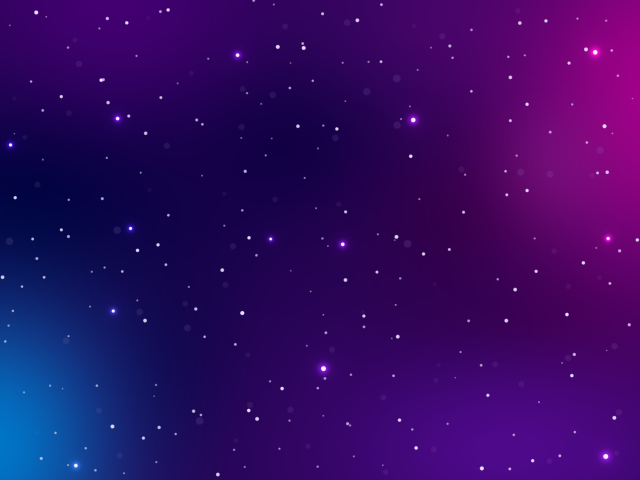
Give the GLSL for this background, as a Shadertoy shader.

```glsl
// Starry night sky: soft violet, magenta and blue nebula glows with scattered and glowing stars.

// Soft elliptical falloff, 1 at the centre
float glow(vec2 p, vec2 centre, vec2 radius) {
    vec2 d = (p - centre) / radius;
    return exp(-dot(d, d));
}

// Disc with an edge about one pixel wide
float disc(float dist, float radius) {
    float aa = 0.8 / iResolution.y;
    return 1.0 - smoothstep(radius - aa, radius + aa, dist);
}

vec3 hash(vec2 cell, float seed) {
    vec3 q = fract(vec3(cell, seed) * vec3(0.1031, 0.1030, 0.0973));
    q += dot(q, q.yxz + 33.33);
    return fract((q.xxy + q.yxx) * q.zyx);
}

// One jittered star per grid cell, left out where the hash exceeds the density
float starLayer(vec2 p, float cells, float density, vec2 radii, float seed) {
    vec2 cell = floor(p * cells);
    vec3 h = hash(cell + 7.0, seed);
    float size = h.z / density;
    float dist = length(p - (cell + 0.1 + 0.8 * h.xy) / cells);
    return step(h.z, density) * (0.45 + 0.55 * size) * disc(dist, mix(radii.x, radii.y, size));
}

vec3 nebula(vec2 p) {
    vec3 col = vec3(0.17, 0.015, 0.345);
    // Dark navy hollows
    col = mix(col, vec3(0.0, 0.0, 0.235), glow(p, vec2(0.06, 0.58), vec2(0.42, 0.27)));
    col = mix(col, vec3(0.045, 0.0, 0.25), 0.9 * glow(p, vec2(0.60, 0.71), vec2(0.25, 0.18)));
    col = mix(col, vec3(0.06, 0.01, 0.28), 0.8 * glow(p, vec2(0.34, 0.26), vec2(0.16, 0.28)));
    // Violet haze along the top
    col = mix(col, vec3(0.26, 0.0, 0.44), glow(p, vec2(0.24, 1.0), vec2(0.28, 0.22)));
    col = mix(col, vec3(0.25, 0.02, 0.40), glow(p, vec2(0.92, 0.98), vec2(0.25, 0.20)));
    // Dark plum band
    col = mix(col, vec3(0.17, 0.0, 0.27), glow(p, vec2(0.98, 0.55), vec2(0.22, 0.18)));
    col = mix(col, vec3(0.16, 0.0, 0.27), glow(p, vec2(1.12, 0.33), vec2(0.28, 0.12)));
    // Violet cloud at the bottom right
    col = mix(col, vec3(0.30, 0.035, 0.54), glow(p, vec2(1.06, 0.06), vec2(0.36, 0.20)));
    // Magenta cloud with a paler rose patch
    col = mix(col, vec3(0.64, 0.0, 0.54), glow(p, vec2(1.38, 0.80), vec2(0.30, 0.41)));
    col = mix(col, vec3(0.52, 0.10, 0.52), 0.45 * glow(p, vec2(1.16, 0.66), vec2(0.12, 0.13)));
    // Blue light in the lower left corner
    return mix(col, vec3(0.0, 0.46, 0.78), glow(p, vec2(-0.02, 0.07), vec2(0.25, 0.29)));
}

// Glowing stars: position and size
const vec3 BRIGHT[13] = vec3[13](
    vec3(0.495, 0.885, 0.8), vec3(0.245, 0.753, 0.8), vec3(0.022, 0.698, 0.7),
    vec3(0.861, 0.750, 1.0), vec3(1.240, 0.891, 1.0), vec3(1.267, 0.503, 0.7),
    vec3(0.272, 0.524, 0.7), vec3(0.564, 0.502, 0.6), vec3(0.714, 0.491, 0.8),
    vec3(0.236, 0.352, 0.7), vec3(0.674, 0.232, 1.1), vec3(0.158, 0.030, 0.8),
    vec3(1.262, 0.049, 1.1));

void mainImage(out vec4 fragColor, in vec2 fragCoord) {
    vec2 p = fragCoord / iResolution.y;
    vec3 sky = nebula(p);
    vec3 starWhite = vec3(0.92, 0.88, 1.0);

    // Faint far discs, then two layers of small stars
    vec3 col = mix(sky, vec3(0.6, 0.5, 0.75), 0.16 * starLayer(p, 9.0, 0.6, vec2(0.004, 0.008), 3.0));
    col = mix(col, starWhite, starLayer(p, 13.0, 0.65, vec2(0.0014, 0.0036), 11.0));
    col = mix(col, starWhite, starLayer(p + 0.37, 9.3, 0.7, vec2(0.0018, 0.0042), 23.0));

    // Bright stars whose halos take the saturated hue of the sky
    vec3 halo = sky / max(sky.r, max(sky.g, sky.b)) + vec3(0.1, 0.05, 0.0);
    for (int i = 0; i < 13; i++) {
        float size = BRIGHT[i].z;
        float dist = length(p - BRIGHT[i].xy) / size;
        float light = 0.75 * exp(-pow(dist / 0.010, 2.0)) + 0.22 * exp(-dist / 0.014);
        col = mix(col, halo, light);
        col = mix(col, vec3(1.0, 0.94, 1.0), disc(dist * size, 0.0046 * size));
    }
    fragColor = vec4(col, 1.0);
}
```
